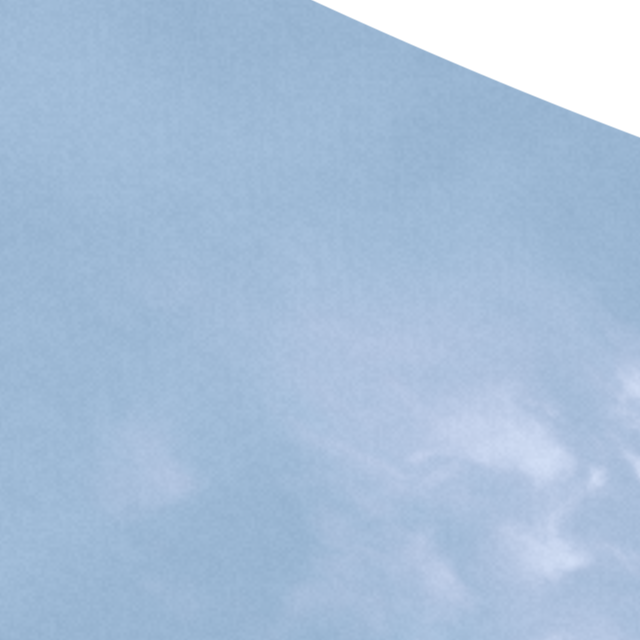
Give the GLSL for this texture, as a WebGL 2 fragment shader.

```glsl
#version 300 es
precision highp float;

#define DEEP_BLUE vec3(0.592, 0.705, 0.818)
#define PALE_BLUE vec3(0.638, 0.745, 0.855)
#define HAZE vec3(0.722, 0.782, 0.892)
#define CLOUD_LIGHT vec3(0.835, 0.885, 0.970)
#define WIND vec2(0.92, -0.39)
#define WISP_SCALE vec2(4.5, 9.0)
#define GRAIN_SCALE 210.0
#define GRAIN_AMOUNT 0.042
#define EDGE_SOFTNESS 0.0018

uniform vec2 u_resolution;
out vec4 fragColor;

float hash(vec2 p) {
    return fract(sin(dot(p, vec2(127.1, 311.7))) * 43758.5453);
}

float noise(vec2 p) {
    vec2 cell = floor(p);
    vec2 f = fract(p);
    f = f * f * (3.0 - 2.0 * f);
    float low = mix(hash(cell), hash(cell + vec2(1.0, 0.0)), f.x);
    float high = mix(hash(cell + vec2(0.0, 1.0)), hash(cell + vec2(1.0, 1.0)), f.x);
    return mix(low, high, f.y);
}

float fbm(vec2 p) {
    float sum = 0.0;
    float amplitude = 0.5;
    for (int i = 0; i < 5; i++) {
        sum += amplitude * noise(p);
        p = mat2(0.8, 0.6, -0.6, 0.8) * p * 2.03 + 17.3;
        amplitude *= 0.48;
    }
    return sum;
}

// Broad cover: a slanting band that widens to the right, and a thick lower corner
float cloudCover(vec2 p, vec2 flow) {
    float width = mix(0.10, 0.22, smoothstep(0.0, 0.8, flow.x));
    float offset = (flow.y - 0.60) / width;
    float band = exp(-offset * offset) * smoothstep(-0.10, 0.45, flow.x);
    float corner = 1.0 - smoothstep(0.0, 0.42, length((p - vec2(1.0, 0.14)) * vec2(1.0, 0.9)));
    return 0.85 * band + 0.65 * corner;
}

vec3 sky(vec2 p) {
    vec2 flow = vec2(dot(p, WIND), dot(p, vec2(-WIND.y, WIND.x)));
    vec2 warp = vec2(fbm(p * 4.0 + 3.1), fbm(p * 4.0 + 41.7)) - 0.5;

    // Thin veil over the open sky
    float veil = smoothstep(0.25, 0.75, fbm(flow * vec2(2.2, 3.4) + warp + 8.4));
    veil = clamp(veil + 0.35 * (0.45 - p.y), 0.0, 1.0);
    vec3 color = mix(DEEP_BLUE, PALE_BLUE, veil);

    // Wisps drawn out along the wind, with loose patches below the band
    float wisp = smoothstep(0.22, 0.74, fbm(flow * WISP_SCALE + warp * 1.8 + 23.0));
    float cover = cloudCover(p + warp * 0.10, flow + warp * 0.12);
    float patches = smoothstep(0.52, 0.76, fbm(flow * vec2(4.2, 6.5) + warp + 61.0));
    patches *= 0.75 * (1.0 - smoothstep(0.35, 0.65, p.y)) * smoothstep(0.05, 0.3, p.x);
    float density = cover * (0.35 + 0.85 * wisp) + patches;
    color = mix(color, HAZE, clamp(density, 0.0, 1.0));

    // Sunlit tops toward the lower right
    float light = smoothstep(0.62, 1.35, density) * smoothstep(0.45, 1.0, p.x + 0.25 * (0.5 - p.y));
    return mix(color, CLOUD_LIGHT, light);
}

float grain(vec2 p) {
    float fine = noise(p * GRAIN_SCALE) - 0.5;
    float coarse = noise(p * GRAIN_SCALE * 0.47 + 91.0) - 0.5;
    return 0.65 * fine + 0.35 * coarse;
}

void main() {
    vec2 p = gl_FragCoord.xy / u_resolution;
    vec3 color = sky(p) + GRAIN_AMOUNT * grain(p) * vec3(1.0, 0.95, 0.9);

    // Gently curved border to the white corner
    float run = p.x - 0.487;
    float border = 1.0 - 0.46 * run + 0.08 * run * run;
    float blank = smoothstep(-EDGE_SOFTNESS, EDGE_SOFTNESS, (p.y - border) * 0.92);
    fragColor = vec4(mix(color, vec3(1.0), blank), 1.0);
}
```
